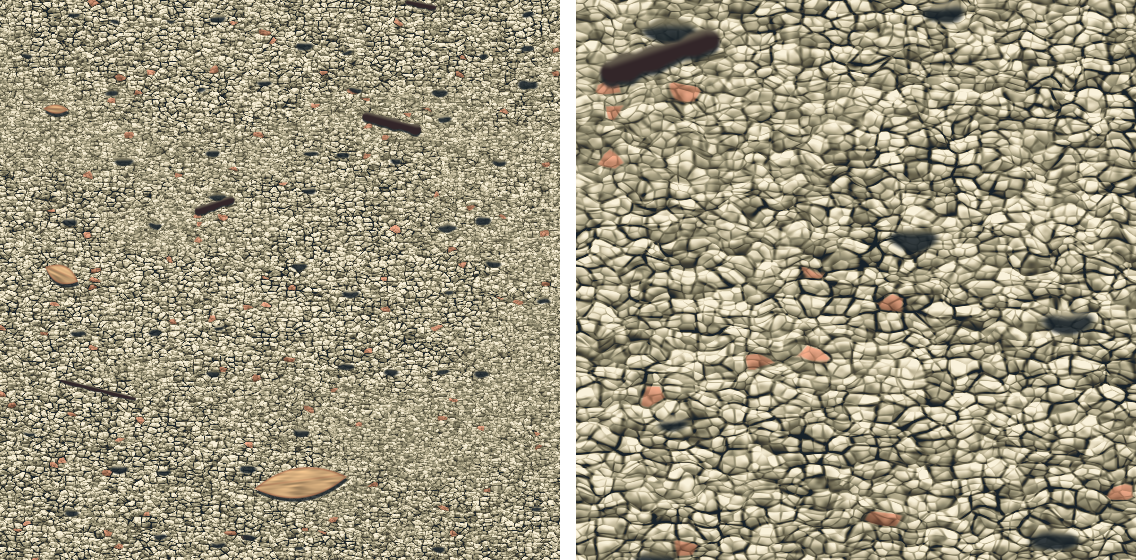
Left, the full canvas; right, a detail of the centre.
Give the GLSL for this texture, as a WebGL 1 fragment shader.

```glsl
precision highp float;
// Weathered gravel ground: flat pale grains, slate shadows, sandy patches, a few leaves and twigs.
uniform vec2 u_resolution;

const vec2 STONE_CELLS = vec2(66.0, 112.0);  // coarse grains across the canvas
const vec2 GRIT_CELLS = vec2(128.0, 205.0);  // small grains
const vec2 DUST_CELLS = vec2(230.0, 300.0);  // finest speckle
const vec2 CLOD_CELLS = vec2(12.0, 16.0);    // sparse dark pebbles
const float CLOD_SHARE = 0.24;
const float BASE_TONE = 0.77;
const float GAP_DEPTH = 0.50;
const float STONE_RELIEF = 0.40;
const float GRIT_CONTRAST = 0.34;
const float DUST_CONTRAST = 0.36;
const float SOFT = 0.0018;                   // edge softness

const vec3 INK = vec3(0.09, 0.13, 0.16);
const vec3 SLATE = vec3(0.25, 0.24, 0.20);
const vec3 OLIVE = vec3(0.41, 0.39, 0.30);
const vec3 KHAKI = vec3(0.53, 0.51, 0.41);
const vec3 SAND = vec3(0.66, 0.63, 0.51);
const vec3 CREAM = vec3(0.78, 0.74, 0.62);
const vec3 PALE = vec3(0.91, 0.87, 0.76);
const vec3 GLINT = vec3(0.98, 0.95, 0.86);
const vec3 RUST = vec3(0.62, 0.36, 0.26);
const vec3 LEAF_TAN = vec3(0.80, 0.65, 0.47);
const vec3 BARK = vec3(0.20, 0.15, 0.16);

vec2 hash2(vec2 p) {
  vec3 q = fract(p.xyx * vec3(0.1031, 0.1030, 0.0973));
  q += dot(q, q.yzx + 33.33);
  return fract((q.xx + q.yz) * q.zy);
}

float noise(vec2 p) {
  vec2 i = floor(p), f = fract(p);
  f = f * f * (3.0 - 2.0 * f);
  float low = mix(hash2(i).x, hash2(i + vec2(1.0, 0.0)).x, f.x);
  float high = mix(hash2(i + vec2(0.0, 1.0)).x, hash2(i + 1.0).x, f.x);
  return mix(low, high, f.y);
}

float fbm(vec2 p) {
  float sum = 0.0, amp = 0.53;
  for (int i = 0; i < 4; i++) {
    sum += amp * noise(p);
    p = p * 2.03 + 17.3;
    amp *= 0.5;
  }
  return sum;
}

// Cellular grains: x = distance to gap, y = height above grain centre, zw = random pair.
vec4 grains(vec2 p) {
  vec2 cell = floor(p), id = cell;
  float first = 9.0, second = 9.0, rise = 0.0;
  for (int y = -1; y <= 1; y++) {
    for (int x = -1; x <= 1; x++) {
      vec2 c = cell + vec2(float(x), float(y));
      vec2 d = p - c - 0.1 - 0.8 * hash2(c);
      float dist = length(d);
      if (dist < first) {
        second = first;
        first = dist;
        rise = d.y;
        id = c;
      } else {
        second = min(second, dist);
      }
    }
  }
  return vec4(second - first, rise, hash2(id + 71.7));
}

vec3 blend(vec3 a, vec3 b, float lo, float hi, float t) {
  return mix(a, b, clamp((t - lo) / (hi - lo), 0.0, 1.0));
}

vec3 groundColor(float t) {
  vec3 c = blend(INK, SLATE, 0.08, 0.24, t);
  c = blend(c, OLIVE, 0.24, 0.385, t);
  c = blend(c, KHAKI, 0.385, 0.51, t);
  c = blend(c, SAND, 0.51, 0.63, t);
  c = blend(c, CREAM, 0.63, 0.74, t);
  c = blend(c, PALE, 0.74, 0.87, t);
  return blend(c, GLINT, 0.87, 1.02, t);
}

float cover(float d) { return 1.0 - smoothstep(-SOFT, SOFT, d); }

vec2 turn(vec2 p, float a) {
  return vec2(cos(a) * p.x + sin(a) * p.y, cos(a) * p.y - sin(a) * p.x);
}

// Pointed leaf with a dark rim, a midrib and a shadow below.
vec3 leaf(vec3 ground, vec2 p, vec2 size, float angle) {
  vec2 q = turn(p, angle), s = turn(p + vec2(-0.002, 0.006), angle);
  float d = abs(q.y) - size.y * (1.0 - pow(q.x / size.x, 2.0));
  float shade = abs(s.y) - size.y * (1.0 - pow(s.x / size.x, 2.0));
  float rib = 1.0 - smoothstep(0.0, 0.003, abs(q.y - 0.15 * size.y));
  float streak = noise(vec2(q.x * 45.0 + q.y * 90.0, q.y * 260.0));
  vec3 skin = LEAF_TAN * (0.78 + 0.38 * streak + 0.12 * q.y / size.y);
  skin = mix(skin, RUST, 0.65 * smoothstep(-0.005, 0.0, d) + 0.3 * rib);
  return mix(mix(ground, INK, 0.85 * cover(shade)), skin, cover(d));
}

// Tapered twig from a to b, lit along the top.
vec3 twig(vec3 ground, vec2 p, vec2 a, vec2 b, float radius) {
  vec2 axis = b - a;
  float along = clamp(dot(p - a, axis) / dot(axis, axis), 0.0, 1.0);
  vec2 away = p - a - axis * along;
  float r = radius * (0.65 + 0.7 * noise(vec2(along * 7.0, a.x * 90.0)));
  float shade = cover(length(away + vec2(0.0, 0.4 * radius)) - r);
  vec3 bark = mix(BARK, KHAKI, 0.6 * smoothstep(0.1, 0.9, away.y / radius));
  return mix(mix(ground, INK, 0.85 * shade), bark, cover(length(away) - r));
}

void main() {
  vec2 p = gl_FragCoord.xy / u_resolution.y;
  vec2 warp = 0.006 * vec2(noise(p * 75.0), noise(p * 75.0 + 40.0));

  // Rough gravel alternates with wide, flat drifts of sand.
  float drift = fbm(p * vec2(3.0, 6.5) + 4.0);
  float rough = mix(0.35, 1.0, smoothstep(0.32, 0.62, drift + 0.35 * abs(p.y - 0.58)));

  vec4 stone = grains((p + warp) * STONE_CELLS);
  vec4 grit = grains((p + warp) * GRIT_CELLS + 31.0);
  float stoneBody = smoothstep(0.0, 0.24, stone.x);
  float gritBody = smoothstep(0.0, 0.28, grit.x);
  float gapFill = 0.35 + 1.1 * noise(p * vec2(45.0, 70.0));

  float tone = BASE_TONE + 0.12 * (drift - 0.5);
  tone -= GAP_DEPTH * rough * gapFill * (1.0 - stoneBody);
  tone += rough * stoneBody * (STONE_RELIEF * stone.y + 0.32 * (stone.z - 0.5));
  tone += GRIT_CONTRAST * gritBody * (grit.z - 0.5 + 0.6 * grit.y);
  tone -= 0.24 * (1.0 - gritBody);
  tone += DUST_CONTRAST * (noise(p * DUST_CELLS) - 0.5);
  vec3 color = groundColor(tone);
  color = mix(color, RUST * (0.55 + 0.8 * tone), 0.7 * stoneBody * step(0.988, stone.w));

  // Sparse dark pebbles, each kept inside its own cell.
  vec2 cell = floor(p * CLOD_CELLS);
  vec2 pick = hash2(cell + 9.0), spot = hash2(cell + 53.0);
  vec2 q = (p - (cell + 0.3 + 0.4 * spot) / CLOD_CELLS) + 0.7 * (warp - 0.003);
  vec2 size = vec2(0.013, 0.0065) * (0.55 + 0.7 * pick.y);
  float clod = cover((length(q / size) - 1.0) * size.y) * step(pick.x, CLOD_SHARE);
  float lit = smoothstep(0.1, 0.9, q.y / size.y + 0.5 * (spot.x - 0.5));
  color = mix(color, mix(INK, mix(OLIVE, CREAM, spot.y), lit), 0.88 * clod);

  // Fallen twigs and leaves.
  color = twig(color, p, vec2(0.655, 0.792), vec2(0.742, 0.769), 0.0085);
  color = twig(color, p, vec2(0.355, 0.624), vec2(0.412, 0.643), 0.0065);
  color = twig(color, p, vec2(0.110, 0.320), vec2(0.240, 0.288), 0.0030);
  color = twig(color, p, vec2(0.728, 0.996), vec2(0.775, 0.987), 0.0045);
  color = leaf(color, p - vec2(0.537, 0.138), vec2(0.083, 0.027), 0.13);
  color = leaf(color, p - vec2(0.110, 0.510), vec2(0.032, 0.016), -0.42);
  color = leaf(color, p - vec2(0.100, 0.805), vec2(0.022, 0.008), -0.05);

  gl_FragColor = vec4(clamp(color, 0.0, 1.0), 1.0);
}
```
